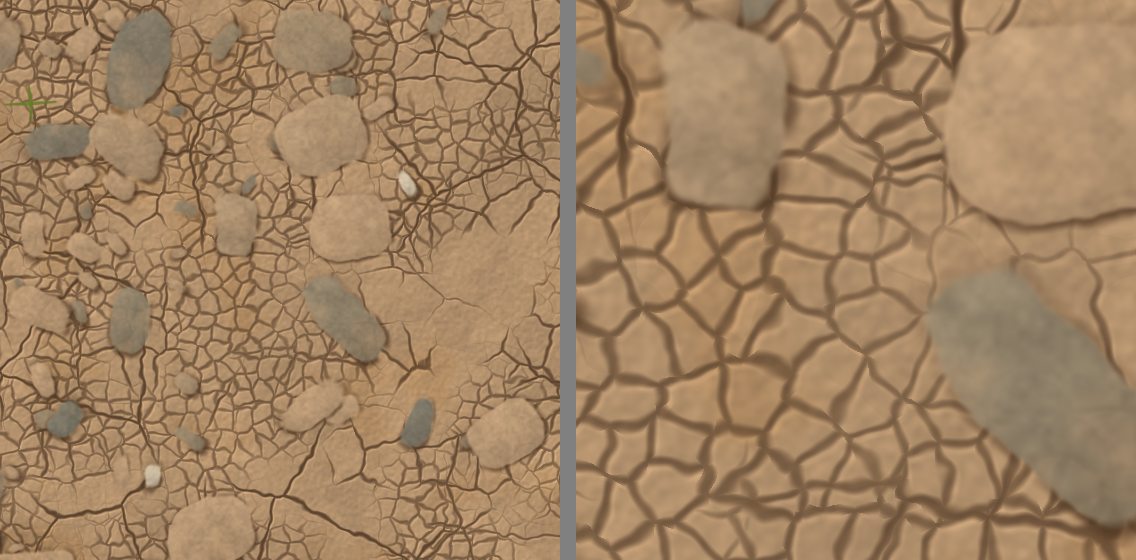
Left: the whole. Right: its middle third, enlarged.
This texture is drawn by a WebGL 1 fragment shader. Its source:

```glsl
precision highp float;
uniform vec2 u_resolution;

#define PLATE_SCALE 14.0
#define RUBBLE_SCALE 31.0
#define FISSURE_SCALE 4.6
#define CRACK_WIDTH 0.0052
#define RELIEF 0.30
#define STONE_GRID 6.0
#define PEBBLE_GRID 17.0
#define LIGHT vec2(-0.6, 0.8)

const vec3 CLAY = vec3(0.715, 0.58, 0.435);
const vec3 CREVICE = vec3(0.30, 0.205, 0.13);
const vec3 TAN_STONE = vec3(0.71, 0.585, 0.45);
const vec3 GREY_STONE = vec3(0.55, 0.49, 0.395);
const vec3 SLATE = vec3(0.43, 0.43, 0.39);
const vec3 OCHRE = vec3(0.73, 0.52, 0.29);
const vec3 CHALK = vec3(0.80, 0.74, 0.64);
const vec3 COAL = vec3(0.13, 0.13, 0.14);
const vec3 LEAF = vec3(0.40, 0.48, 0.17);

vec2 hash2(vec2 p) {
  vec3 a = fract(p.xyx * vec3(0.1031, 0.1030, 0.0973));
  a += dot(a, a.yzx + 33.33);
  return fract((a.xx + a.yz) * a.zy);
}

float noise(vec2 p) {
  vec2 i = floor(p), f = fract(p);
  f = f * f * (3.0 - 2.0 * f);
  return mix(mix(hash2(i).x, hash2(i + vec2(1, 0)).x, f.x),
             mix(hash2(i + vec2(0, 1)).x, hash2(i + vec2(1, 1)).x, f.x), f.y);
}

float fbm(vec2 p) {
  float sum = 0.0, amp = 0.5;
  for (int i = 0; i < 4; i++) {
    sum += amp * noise(p);
    p = mat2(1.6, 1.2, -1.2, 1.6) * p + 7.3;
    amp *= 0.5;
  }
  return sum;
}

// Distance to the nearest cell border (x) and a random cell value (y)
vec2 cells(vec2 p) {
  vec2 base = floor(p), near = vec2(9.0), second = vec2(9.0), id = base;
  for (int y = -1; y <= 1; y++)
    for (int x = -1; x <= 1; x++) {
      vec2 c = base + vec2(x, y);
      vec2 r = c + 0.08 + 0.84 * hash2(c + 41.0) - p;
      if (dot(r, r) < dot(near, near)) { second = near; near = r; id = c; }
      else if (dot(r, r) < dot(second, second)) second = r;
    }
  return vec2(dot(0.5 * (near + second), normalize(second - near)), hash2(id + 9.0).x);
}

// Crack strength (x) and plate tint (y)
vec2 crack(vec2 p, float scale, float gate) {
  vec2 c = cells(p * scale + scale);
  float w = CRACK_WIDTH * (0.35 + 0.65 * gate);
  return vec2(gate * (1.0 - smoothstep(0.1 * w, w, c.x / scale)), c.y);
}

// Ground height (x), crack depth (y), plate tint (z)
vec3 ground(vec2 p) {
  vec2 q = p + 0.030 * (vec2(fbm(p * 13.0), fbm(p * 13.0 + 50.0)) - 0.5)
             + 0.007 * (vec2(noise(p * 70.0), noise(p * 70.0 + 20.0)) - 0.5);
  float stony = 1.0 - smoothstep(0.5, 0.85, p.x);
  vec2 plate = crack(q, PLATE_SCALE, smoothstep(0.22, 0.68, noise(p * 11.0 + 3.0)));
  vec2 rubble = crack(q, RUBBLE_SCALE, smoothstep(0.32, 0.75, noise(p * 8.0 + 30.0) + 0.22 * stony - 0.08));
  vec2 fissure = crack(q, FISSURE_SCALE, smoothstep(0.25, 0.6, noise(p * 6.0 + 60.0)));
  float depth = max(max(0.85 * plate.x, 0.65 * rubble.x), fissure.x);
  float height = 0.8 * fbm(p * 30.0) + 0.3 * noise(p * 140.0) - 0.5 * depth;
  return vec3(height, depth, 0.6 * plate.y + 0.4 * rubble.y);
}

vec3 stoneColour(float pick, float small) {
  vec3 c = mix(TAN_STONE, GREY_STONE, smoothstep(0.4, 0.65, pick));
  c = mix(c, SLATE, 0.7 * smoothstep(0.76, 0.9, pick));
  if (small > 0.5 && pick > 0.88) c = pick > 0.96 ? COAL : (pick > 0.92 ? CHALK : OCHRE);
  return c;
}

// Half-buried stones scattered over a jittered grid
vec3 addStones(vec3 colour, vec2 p, float grid, float density, float small) {
  vec2 base = floor(p * grid);
  vec2 wobble = 0.09 / grid * (vec2(fbm(p * grid * 2.5), fbm(p * grid * 2.5 + 15.0)) - 0.5) * 2.0;
  for (int y = -1; y <= 1; y++)
    for (int x = -1; x <= 1; x++) {
      vec2 cell = base + vec2(x, y);
      vec2 a = hash2(cell + 17.0 + grid), b = hash2(cell + 83.0 + grid), c = hash2(cell + 131.0);
      vec2 centre = (cell + 0.25 + 0.5 * a) / grid;
      if (b.x > density * mix(1.0, 0.12, smoothstep(0.58, 0.8, centre.x))) continue;
      float angle = (b.y - 0.5) * 3.1416;
      vec2 axis = vec2(cos(angle), sin(angle));
      vec2 d = p - centre + wobble;
      vec2 local = vec2(dot(d, axis), dot(d, vec2(-axis.y, axis.x)));
      vec2 size = mix(0.22, 0.58, c.x) / grid * vec2(1.0, mix(0.45, 0.8, c.y));
      float power = mix(2.0, 3.6, a.y);
      vec2 e = pow(abs(local) / size + 0.0001, vec2(power));
      float dist = (pow(e.x + e.y, 1.0 / power) - 1.0) * size.y;
      float shade = 0.5 - 0.5 * dot(normalize(d + 0.00001), LIGHT);
      float rim = 1.0 - smoothstep(0.0, 0.007, abs(dist));
      colour = mix(colour, CREVICE, rim * (0.12 + 0.6 * shade) * smoothstep(0.1, 0.6, noise(p * 38.0)));
      vec3 body = stoneColour(fract(a.x * 7.0 + b.y * 3.0), small);
      float dust = smoothstep(0.45, 0.75, fbm(p * 16.0 + a * 20.0));
      body = mix(body, CLAY, 0.5 * dust * (1.0 - 0.6 * small));
      body *= 0.87 + 0.2 * fbm(p * 45.0) + 0.07 * noise(p * 130.0);
      body *= 1.0 + 0.10 * dot(d / size.x, LIGHT);
      colour = mix(colour, body, 0.93 * (1.0 - smoothstep(-0.004, 0.001, dist)));
    }
  return colour;
}

// A small sprig of grass blades
vec3 addSprig(vec3 colour, vec2 p, vec2 root) {
  for (int i = 0; i < 4; i++) {
    float angle = 0.1 + 1.55 * float(i);
    vec2 tip = 0.045 * vec2(cos(angle), 0.7 * sin(angle));
    float t = clamp(dot(p - root, tip) / dot(tip, tip), 0.0, 1.0);
    float blade = length(p - root - tip * t) - 0.003 * (1.0 - 0.6 * t);
    colour = mix(colour, LEAF, 0.85 * (1.0 - smoothstep(-0.001, 0.002, blade)));
  }
  return colour;
}

void main() {
  vec2 p = gl_FragCoord.xy / u_resolution.y;
  vec3 here = ground(p);
  float slope = here.x - ground(p + 0.004 * LIGHT).x;
  vec3 colour = CLAY * (0.93 + 0.10 * here.z + 0.16 * (fbm(p * 7.0) - 0.5));
  colour = mix(colour, OCHRE * 0.9, 0.25 * smoothstep(0.5, 0.75, fbm(p * 9.0 + 70.0)));
  colour *= 1.0 + RELIEF * clamp(slope, -0.7, 0.45);
  colour = mix(colour, CREVICE, 0.82 * here.y);
  colour = addStones(colour, p, PEBBLE_GRID, 0.20, 1.0);
  colour = addStones(colour, p, STONE_GRID, 0.72, 0.0);
  colour = addSprig(colour, p, vec2(0.055, 0.815));
  colour *= 0.97 + 0.06 * noise(p * 190.0);
  gl_FragColor = vec4(colour, 1.0);
}
```
